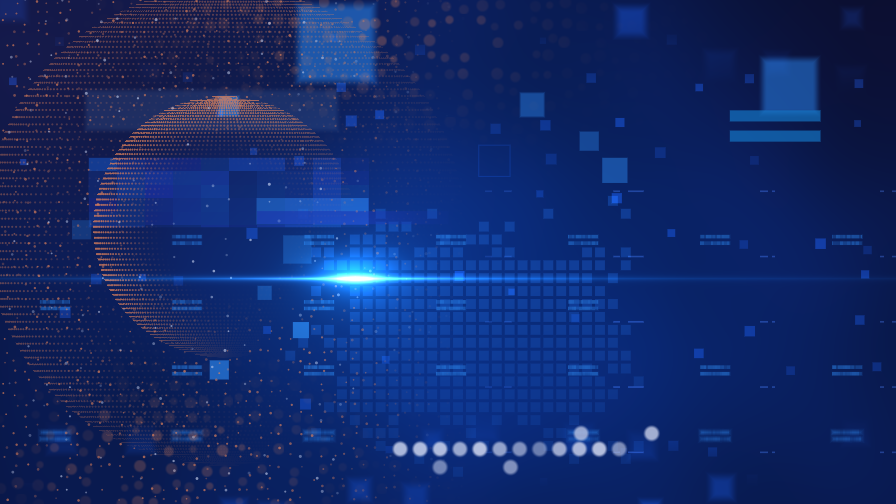
Write a WebGL 2 fragment shader that draws this background.

```glsl
#version 300 es
precision highp float;
// Abstract blue data space: lens flare, tile grid, mosaic, dotted globes and bokeh.
uniform vec2 u_resolution;
out vec4 fragColor;

// Lengths are in canvas heights
const vec3 NAVY = vec3(.035, .085, .27), ROYAL = vec3(.035, .16, .47),
  DUSK = vec3(.045, .05, .17), PLUM = vec3(.11, .1, .28),
  TILE = vec3(.08, .28, .66), VIOLET = vec3(.1, .17, .62),
  AZURE = vec3(.15, .46, .84), CYAN = vec3(.1, .6, 1),
  SLATE = vec3(.24, .36, .6), AMBER = vec3(.88, .5, .34), PEARL = vec3(.74, .77, .88);
const vec2 FLARE = vec2(.706, .447), GLOBE = vec2(.445, .55);
const vec2 LABEL_ORIGIN = vec2(.109, .524), LABEL_STEP = vec2(.262, .1295);
const float GRID_STEP = .0256;
// Centre, half size and softness, from bright to faint
const vec4 PANELS[11] = vec4[](
  vec4(.597, .345, .016, 0), vec4(.435, .266, .019, 0), vec4(.454, .789, .02, .004),
  vec4(.667, .914, .076, .012), vec4(1.567, .829, .054, .01), vec4(1.22, .662, .025, 0),
  vec4(1.056, .792, .024, .003), vec4(1.169, .72, .019, 0), vec4(.525, .419, .014, 0),
  vec4(.59, .505, .028, 0), vec4(.162, .544, .019, 0));

float pixel;
vec3 col;

void blend(vec3 c, float amount) { col = mix(col, c, amount); }
float hash(vec2 p) {
  vec3 q = fract(p.xyx * .1031);
  q += dot(q, q.yzx + 33.33);
  return fract((q.x + q.y) * q.z);
}
float corner(vec2 i, vec2 f) {
  float a = 6.2832 * hash(i);
  return dot(vec2(cos(a), sin(a)), f);
}
float gradientNoise(vec2 p) {
  vec2 i = floor(p), f = p - i, u = f * f * (3. - 2. * f), e = vec2(1, 0);
  return mix(mix(corner(i, f), corner(i + e, f - e), u.x),
    mix(corner(i + e.yx, f - e.yx), corner(i + 1., f - 1.), u.x), u.y);
}
float fill(float d, float soft) {
  float s = max(soft, .6 * pixel);
  return 1. - smoothstep(-s, s, d);
}
float boxDist(vec2 p, float w, float h) {
  return max(abs(p.x) - w, abs(p.y) - h);
}
float box(vec2 p, float x, float y, float w, float h, float soft) {
  return fill(boxDist(p - vec2(x, y), w, h), soft);
}
float glow(vec2 p, float x, float y, float w, float h) {
  vec2 d = (p - vec2(x, y)) / vec2(w, h);
  return exp(-dot(d, d));
}
// Jittered discs, or squares where square is 1
float scatter(vec2 p, float cell, float size, float soft, float density, float square) {
  vec2 id = floor(p / cell);
  vec2 d = p - (id + .25 + .5 * vec2(hash(id + 3.7), hash(id + 8.1))) * cell;
  float r = size * mix(.55, 1., hash(id + 5.3));
  float dist = mix(length(d) - r, boxDist(d, r, r), square);
  return fill(dist, soft) * step(hash(id), density) * mix(.35, 1., hash(id + 1.9));
}
// Dots on latitudes and longitudes, strongest at the upper left rim
float dottedGlobe(vec2 p, float radius, float spacing) {
  vec2 n = p / radius;
  float r = length(n);
  if (r > .999) return 0.;
  float lat = round(asin(n.y) / spacing) * spacing;
  float lon = round(atan(n.x, sqrt(1. - r * r)) / spacing) * spacing;
  float d = length(n - vec2(cos(lat) * sin(lon), sin(lat))) * radius;
  return fill(d - .002, 0.) * smoothstep(.45, 1., r) * smoothstep(1., -.7, n.x - .7 * n.y);
}

void main() {
  pixel = 1. / u_resolution.y;
  vec2 p = gl_FragCoord.xy * pixel;

  // Backdrop
  col = mix(NAVY, ROYAL, glow(p, 1., .42, .72, .6));
  blend(PLUM, .6 * glow(p, .15, .9, .55, .35));
  blend(DUSK, .9 * glow(p, 1.82, 1., .45, .38));
  col *= 1. + .25 * gradientNoise(p * 3.);

  // Tile grid with a crumbling border
  vec2 tile = floor(p / GRID_STEP), mid = (tile + .5) * GRID_STEP;
  float border = boxDist(mid - vec2(.94, .335), .25, .155);
  float tiles = box(p, mid.x, mid.y, .0098, .0098, 0.) * step(border, .13 * pow(hash(tile), 3.));
  blend(TILE, tiles * mix(.3, .65, smoothstep(.1, .5, p.y)));

  // Mosaic, bright strips and pale band
  vec2 block = floor((p - vec2(.176, .553)) / vec2(.0556, .0268));
  float tone = .15 + .65 * hash(vec2(block.x, floor(block.y * .5)) + 21.);
  blend(mix(VIOLET, TILE, hash(block + 4.)), tone * box(p, .454, .618, .278, .069, 0.));
  blend(AZURE, .5 * box(p, .62, .581, .111, .026, 0.));
  blend(VIOLET, .65 * box(p, .7, .568, .19, .013, 0.) * smoothstep(.95, .65, p.x));
  blend(SLATE, .3 * box(p, .42, .781, .25, .04, .008));

  // Panels and bars
  for (int i = 0; i < 11; i++) {
    vec4 b = PANELS[i];
    blend(AZURE, (.8 - .05 * float(i)) * box(p, b.x, b.y, b.z, b.z, b.w));
  }
  blend(CYAN * .8, .65 * box(vec2(p.x, abs(p.y - .75)), 1.538, .02, .09, .011, 0.));
  col += .2 * TILE * fill(abs(boxDist(p - vec2(.981, .681), .031, .031)) - .001, 0.);

  // Loose squares, blurred near the top and bottom
  float outer = smoothstep(.3, .48, abs(p.y - .5));
  col += TILE * .45 * mix(scatter(p, .08, .011, 0., .22, 1.),
    scatter(p + 2.3, .14, .03, .012, .45, 1.), outer);

  // Data labels and ticks
  vec2 label = round((p - LABEL_ORIGIN) / LABEL_STEP);
  vec2 q = p - LABEL_ORIGIN - label * LABEL_STEP;
  float shown = step(abs(label.y + 1.5), 1.6) * step(.2, hash(label + 6.));
  float rows = box(vec2(q.x, abs(q.y)), 0., .0065, .03, .0036, label.y < -2.5 ? .006 : 0.);
  blend(AZURE, shown * rows * mix(.28, .62, hash(floor(q * vec2(220, 75)) + label)));
  float ticks = box(q, .09, -.033, .03, .0016, 0.) * step(.5, hash(floor(p.xx * 130.)));
  col += SLATE * .4 * ticks * smoothstep(.7, 1.3, p.x) * step(abs(label.y + 1.), 2.1);

  // Dotted globes and particles
  blend(AMBER, .75 * dottedGlobe(p - GLOBE, .26, .042));
  blend(AMBER, .4 * dottedGlobe(p - GLOBE, .475, .034));
  float cloud = smoothstep(.95, .55, p.x);
  float dust = cloud * smoothstep(.12, .3, length(p - GLOBE));
  blend(AMBER, .7 * dust * scatter(p, .021, .0027, 0., .6, 0.));
  blend(PEARL, .7 * cloud * scatter(p + 5., .036, .003, 0., .3, 0.));
  float bokeh = glow(p, .72, .95, .3, .14) + glow(p, .33, .08, .28, .13);
  blend(AMBER, .35 * bokeh * scatter(p + 1., .034, .012, .003, .75, 0.));

  // Row of pale lights, then strays
  float lights = 0.;
  for (float i = 0.; i < 16.; i++) {
    vec2 c = vec2(.794 + .0395 * i, .109);
    if (i > 11.) c = vec2(.873 + .14 * (i - 12.), i < 14. ? .073 : .14);
    lights = max(lights, mix(.45, .95, hash(vec2(i, 2))) * fill(length(p - c) - .014, .004));
  }
  blend(PEARL, lights);

  // Lens flare
  vec2 f = p - FLARE;
  float beam = exp(-abs(f.y) * 260.) * (.18 * exp(-abs(f.x)) + .95 * exp(-abs(f.x) * 4.5));
  float halo = .6 * exp(-length(f * vec2(1, 1.5)) * 17.) + .13 * exp(-length(f) * 5.);
  col += CYAN * (beam + halo + .5 * glow(f, -.01, .012, .075, .03));
  col += .9 * glow(f, 0., 0., .045, .008) + .3 * glow(f, 0., 0., .16, .003);
  fragColor = vec4(min(col, 1.), 1);
}
```
